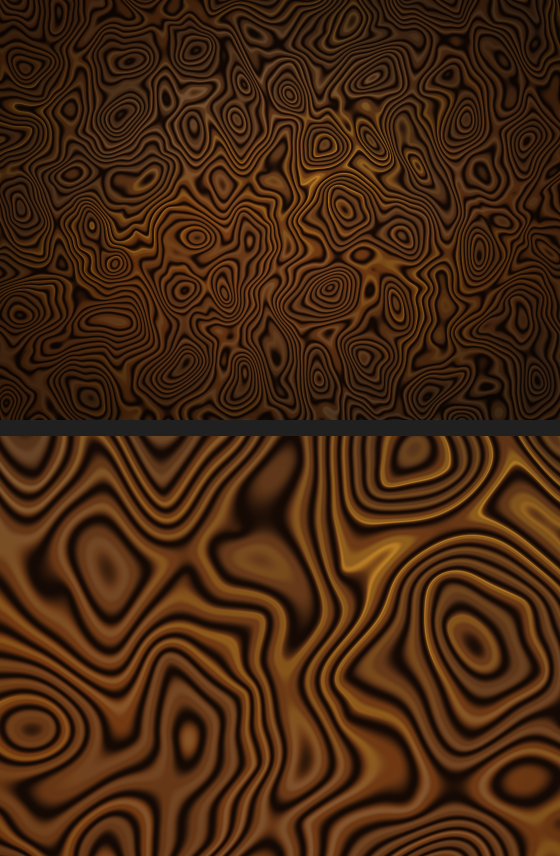
Top: the whole. Bottom: its middle third, enlarged.
This texture is drawn by a WebGL 1 fragment shader. Its source:

```glsl
precision highp float;
// Dark burl veneer: dense wobbly contour rings around scattered eyes, lit from the centre.

uniform vec2 u_resolution;

const vec3 SHADOW = vec3(0.075, 0.033, 0.014);
const vec3 UMBER = vec3(0.33, 0.195, 0.095);
const vec3 RUST = vec3(0.42, 0.205, 0.06);
const vec3 TAN = vec3(0.51, 0.37, 0.23);
const vec3 GOLD = vec3(0.66, 0.46, 0.13);

const float EYES_PER_HEIGHT = 5.6;
const float RINGS_PER_CELL = 14.5;

vec2 hash2(vec2 cell) {
  vec2 q = vec2(dot(cell, vec2(127.1, 311.7)), dot(cell, vec2(269.5, 183.3)));
  return fract(sin(q) * 43758.545);
}

// Bends space with sines of rising frequency
vec2 warp(vec2 p, float freq, float amp) {
  for (int i = 0; i < 4; i++) {
    float shift = float(i) * 1.9;
    p += amp * sin(freq * (p.yx + vec2(0.6, -0.5) * p) + vec2(shift, 4.1 - shift));
    freq *= 1.75;
    amp *= 0.52;
  }
  return p;
}

// Slow patches of tint in -1..1
float patches(vec2 p, float seed) {
  vec2 q = warp(p, 4.0, 0.12);
  return 0.5 * (sin(q.x * 4.3 + q.y * 2.1 + seed) + sin(q.y * 6.7 - q.x * 2.9 + seed * 2.3));
}

// Cellular distance with blended borders and uneven, stretched cells
float softCells(vec2 p, float sharpness) {
  vec2 base = floor(p);
  float sum = exp(-sharpness * 1.1);
  for (int j = -1; j <= 1; j++) {
    for (int i = -1; i <= 1; i++) {
      vec2 cell = base + vec2(float(i), float(j));
      vec2 traits = hash2(cell + 37.0);
      vec2 d = cell + 0.15 + 0.7 * hash2(cell) - p;
      float stretch = mix(0.82, 1.28, traits.x);
      vec2 oval = d * vec2(stretch, 1.0 / stretch);
      float cone = sqrt(dot(oval, oval) + 0.004) + 0.28 * traits.y;
      sum += exp(-sharpness * cone) * smoothstep(1.15, 0.7, length(d));
    }
  }
  return -log(sum) / sharpness;
}

// Height whose level lines become the grain
float grainHeight(vec2 p) {
  vec2 q = warp(p, 11.0, 0.019) * EYES_PER_HEIGHT;
  float eyes = softCells(q * vec2(1.06, 0.94), 8.0);
  float knots = softCells(q * 2.3 + 11.3, 7.0);
  return eyes + 0.21 * knots;
}

// Colours across one ring: shadow, wood, pale crest, thin glint
vec3 ringColor(float level, float warmth, float shine) {
  float id = floor(level);
  float f = fract(level);
  float variety = hash2(vec2(id, 5.0)).x;
  float body = smoothstep(0.03, 0.36, f) * (1.0 - smoothstep(0.72, 0.98, f));
  float crest = smoothstep(0.42, 0.58, f) * (1.0 - smoothstep(0.62, 0.8, f));
  float glint = smoothstep(0.64, 0.72, f) * (1.0 - smoothstep(0.72, 0.82, f));

  vec3 wood = mix(UMBER, RUST, clamp(0.5 + 0.6 * warmth + 0.6 * (variety - 0.5), 0.0, 1.0));
  vec3 crestColor = mix(TAN, GOLD * 0.85, smoothstep(0.1, 0.8, shine + 0.4 * variety));
  vec3 color = mix(SHADOW, wood, body);
  color = mix(color, crestColor, crest * mix(0.25, 0.85, variety) * (0.75 - 0.3 * warmth));
  float glintAmount = glint * smoothstep(0.35, 0.85, shine) * smoothstep(0.4, 0.9, variety);
  return mix(color, GOLD * 1.15, 0.7 * glintAmount);
}

// Light falling off towards the corners
float vignette(vec2 uv) {
  vec2 c = (uv - 0.5) * vec2(1.75, 1.65);
  return mix(1.1, 0.5, smoothstep(0.1, 1.15, length(c)));
}

vec3 veneer(vec2 frag) {
  vec2 p = frag / u_resolution.y;
  float level = grainHeight(p) * RINGS_PER_CELL + 0.8 * patches(p, 2.0);
  float warmth = patches(p, 0.7);
  float shine = patches(p * 1.9, 4.6);
  return ringColor(level, warmth, shine) * vignette(frag / u_resolution);
}

void main() {
  // Four samples per pixel smooth the fine lines
  vec3 color = vec3(0.0);
  for (int j = 0; j < 2; j++) {
    for (int i = 0; i < 2; i++) {
      vec2 offset = 0.5 * vec2(float(i), float(j)) - 0.25;
      color += veneer(gl_FragCoord.xy + offset);
    }
  }
  gl_FragColor = vec4(color * 0.25, 1.0);
}
```
